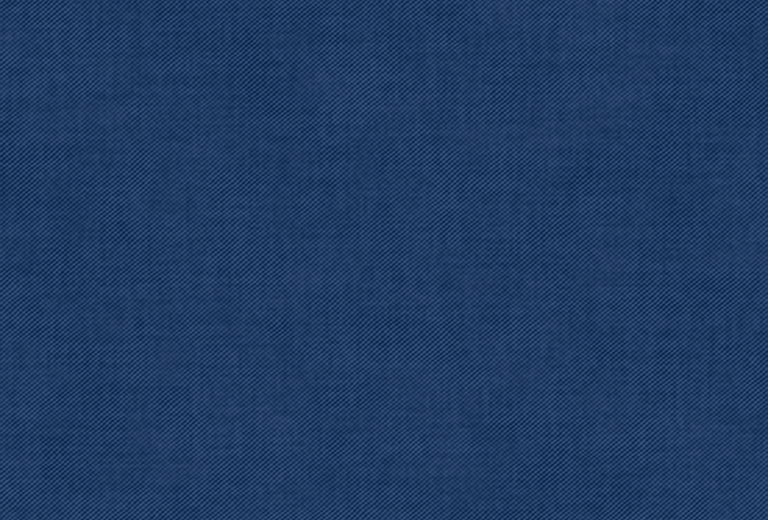
This texture is drawn by a Shadertoy shader. Its source:

```glsl
// Fine navy twill cloth: narrow diagonal ribs rising to the right, broken by
// a softer cross stitch. Layered value noise bends the ribs, varies their
// contrast and adds uneven warp and weft yarns with soft tonal patches.

const vec2  RIBS = vec2(138.0, 108.0);     // rib repeats across and down
const vec3  SHADOW_BLUE = vec3(0.075, 0.180, 0.330);
const vec3  LIGHT_BLUE  = vec3(0.182, 0.282, 0.440);
const float RIB_CONTRAST = 0.54;
const float STITCH_CONTRAST = 0.20;
const float RIB_WOBBLE = 0.30;             // sideways drift, in rib periods
const float YARN_VARIATION = 0.20;
const float GRAIN = 0.38;
const float PATCH_VARIATION = 0.15;
const float TAU = 6.28318;

float hash(vec2 p) {
    vec3 q = fract(vec3(p.xyx) * 0.1031);
    q += dot(q, q.yzx + 33.33);
    return fract((q.x + q.y) * q.z);
}

// Smooth value noise, centred on zero
float noise(vec2 p) {
    vec2 cell = floor(p);
    vec2 f = fract(p);
    f = f * f * (3.0 - 2.0 * f);
    float low  = mix(hash(cell), hash(cell + vec2(1.0, 0.0)), f.x);
    float high = mix(hash(cell + vec2(0.0, 1.0)), hash(cell + 1.0), f.x);
    return mix(low, high, f.y) - 0.5;
}

void mainImage(out vec4 fragColor, in vec2 fragCoord) {
    vec2 uv = fragCoord / iResolution.xy;
    vec2 weave = uv * RIBS;

    // Fade detail that is too fine for the pixel grid
    vec2 cyclesPerPixel = RIBS / iResolution.xy;
    float detail = 1.0 - smoothstep(0.42, 0.6, max(cyclesPerPixel.x, cyclesPerPixel.y));

    // Diagonal ribs with slight drift and uneven strength
    float drift = RIB_WOBBLE * (noise(weave * 0.4) + noise(weave * 0.1 + 17.0));
    float strength = 1.0 + 0.8 * noise(weave * 0.2 + 41.0);
    float rib = sin(TAU * (weave.x - weave.y + drift));

    // Stitches cutting across the ribs
    float stitch = sin(TAU * (weave.x + weave.y - drift));

    // Long thin yarns in both directions, fine fibre grain and broad patches
    float yarns = noise(weave * vec2(1.6, 0.12) + 73.0)
                + noise(weave * vec2(0.1, 1.6) + 131.0);
    float grain = noise(weave * 1.6 + 211.0);
    float patches = noise(uv * vec2(9.0, 6.0) + 5.0)
                  + 0.6 * noise(uv * vec2(24.0, 16.0) + 29.0);

    float tone = 0.51 + PATCH_VARIATION * patches;
    tone += detail * strength * (RIB_CONTRAST * rib + STITCH_CONTRAST * stitch);
    tone += detail * (YARN_VARIATION * yarns + GRAIN * grain);

    fragColor = vec4(mix(SHADOW_BLUE, LIGHT_BLUE, clamp(tone, -0.4, 1.4)), 1.0);
}
```
